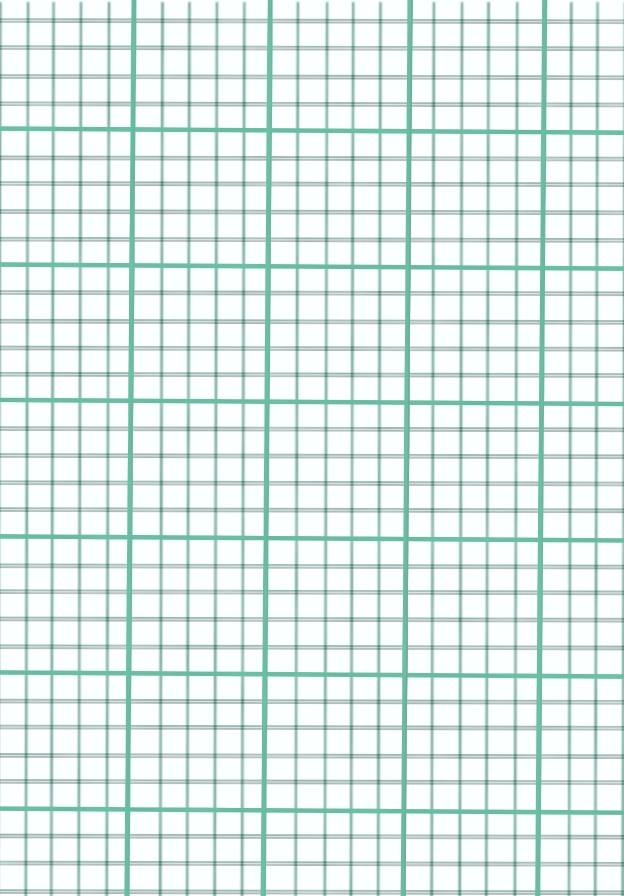
Reproduce this pattern procedurally as a Shadertoy shader.

```glsl
// Draws green graph paper: fine shadowed cells with a heavy, slightly skewed rule every fifth line.

const float CELLS_PER_HEIGHT = 32.96;
const float MAJOR_STEP = 5.0;

const vec3 PAPER = vec3(0.99, 1.0, 1.0);
const vec3 MAJOR_GREEN = vec3(0.39, 0.73, 0.62);
const vec3 MAJOR_SHADE = vec3(0.46, 0.62, 0.56);
const vec3 MINOR_GREEN = vec3(0.55, 0.72, 0.66);
const vec3 PALE_GREEN = vec3(0.82, 0.91, 0.89);
const vec3 SAGE = vec3(0.60, 0.72, 0.68);
const vec3 SHADOW_GREY = vec3(0.70, 0.71, 0.71);

float hash(vec2 p) {
    vec3 q = fract(p.xyx * vec3(0.1031, 0.1030, 0.0973));
    q += dot(q, q.yzx + 33.33);
    return fract((q.x + q.y) * q.z);
}

// Smooth noise along a line, with a separate seed for each line
float lineNoise(float t, float seed) {
    float i = floor(t);
    float f = smoothstep(0.0, 1.0, t - i);
    return mix(hash(vec2(i, seed)), hash(vec2(i + 1.0, seed)), f);
}

// Box-filtered coverage of a band centred on zero
float band(float d, float halfWidth, float pixel) {
    float lo = max(d - 0.5 * pixel, -halfWidth);
    float hi = min(d + 0.5 * pixel, halfWidth);
    return max(hi - lo, 0.0) / pixel;
}

float jitter(float line, float seed, float amount) {
    return (hash(vec2(line + 7.0, seed)) - 0.5) * amount;
}

// Transparent ink, so crossings darken
vec3 ink(vec3 base, vec3 tint, float cover) {
    return base * mix(vec3(1.0), tint, cover);
}

// Fine lines skip the places taken by heavy rules; line zero is the sheet edge
float isMinor(float line) {
    return line < 0.5 || mod(line, MAJOR_STEP) > 0.5 ? 1.0 : 0.0;
}

vec3 minorVertical(vec3 col, vec2 p, float pixel) {
    float x = p.x + 0.0026 * p.y;
    float line = round(x);
    float d = x - line - jitter(line, 3.0, 0.08);
    float wear = 0.8 + 0.2 * lineNoise(p.y * 0.7, line + 11.0);
    float start = smoothstep(0.0, 0.15, p.y);
    float strength = isMinor(line) * wear * start;
    col = ink(col, PALE_GREEN, band(d, 0.085, pixel) * strength);
    return ink(col, MINOR_GREEN / PALE_GREEN, band(d, 0.045, pixel) * strength);
}

vec3 minorHorizontal(vec3 col, vec2 p, float pixel) {
    float y = p.y + 0.22 - 0.002 * p.x;
    float line = round(y);
    float d = y - line - jitter(line, 5.0, 0.08);
    float wear = 0.8 + 0.2 * lineNoise(p.x * 0.7, line + 61.0);
    float strength = isMinor(line) * wear;
    // Green stroke above, grey shadow below, pale gap between
    col = ink(col, PALE_GREEN, band(d, 0.02, pixel) * strength);
    col = ink(col, SAGE, band(d + 0.052, 0.034, pixel) * strength);
    return ink(col, SHADOW_GREY, band(d - 0.052, 0.034, pixel) * strength);
}

vec3 majorHorizontal(vec3 col, vec2 p, float pixel) {
    float y = p.y + 0.28 - 0.0066 * p.x;
    float index = round(y / MAJOR_STEP);
    float d = y - index * MAJOR_STEP - jitter(index, 17.0, 0.05);
    float grain = lineNoise(p.x * 0.8, index + 90.0);
    float cover = band(d, 0.08 + 0.008 * grain, pixel) * step(0.5, index);
    return mix(col, MAJOR_GREEN + 0.03 * grain, cover);
}

vec3 majorVertical(vec3 col, vec2 p, float pixel) {
    float x = p.x + 0.0078 * p.y;
    float index = round(x / MAJOR_STEP);
    float drift = 0.1 * cos(1.7 * (index - 3.3));
    float d = x - index * MAJOR_STEP - drift;
    float grain = lineNoise(p.y * 0.5, index + 130.0);
    float present = step(0.5, index);
    float halfWidth = 0.088 + 0.014 * grain;
    col = mix(col, MAJOR_GREEN + 0.03 * grain, band(d, halfWidth, pixel) * present);
    // Uneven dark edge, strongest on the line that drifts farthest right
    float shade = (0.25 + 0.5 * smoothstep(0.05, 0.09, drift)) * (0.5 + 0.5 * grain);
    return mix(col, MAJOR_SHADE, band(d - halfWidth + 0.03, 0.03, pixel) * shade * present);
}

void mainImage(out vec4 fragColor, in vec2 fragCoord) {
    // Cell units, measured right and down from the top-left corner
    float pixel = CELLS_PER_HEIGHT / iResolution.y;
    vec2 p = vec2(fragCoord.x, iResolution.y - fragCoord.y) * pixel;

    vec3 col = PAPER;
    col = minorHorizontal(col, p, pixel);
    col = minorVertical(col, p, pixel);
    col = majorHorizontal(col, p, pixel);
    col = majorVertical(col, p, pixel);
    fragColor = vec4(col, 1.0);
}
```
